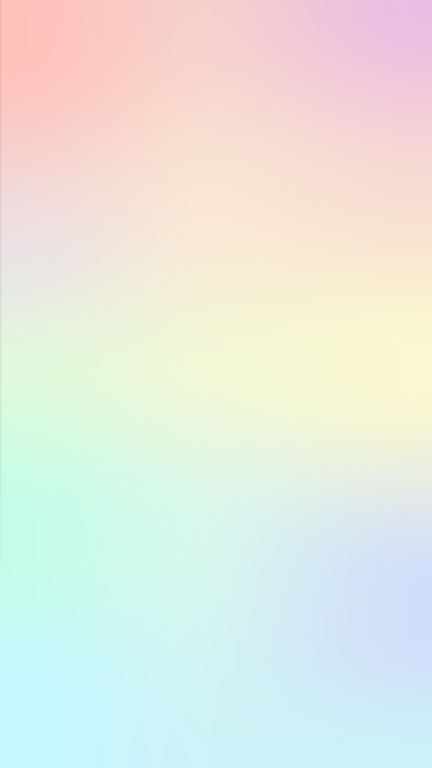
Give the GLSL for this background, as a Shadertoy shader.

```glsl
// Soft pastel backdrop: coral and lilac above, a cream band, mint, cyan and periwinkle below.
// Three vertical colour ramps (left, centre, right) are built from overlapping
// smooth steps, then blended across the width of the canvas.

// Each ramp takes the depth below the top edge, 0 to 1.
vec3 leftRamp(float depth) {
    vec3 color = vec3(1.0, 0.76, 0.73);                                          // coral
    color = mix(color, vec3(0.92, 0.89, 0.90), smoothstep(0.06, 0.36, depth));   // misty lilac
    color = mix(color, vec3(0.88, 0.98, 0.86), smoothstep(0.31, 0.50, depth));   // pale green
    color = mix(color, vec3(0.77, 0.99, 0.91), smoothstep(0.46, 0.68, depth));   // mint
    return mix(color, vec3(0.77, 0.97, 1.0), smoothstep(0.70, 0.92, depth));     // cyan
}

vec3 centreRamp(float depth) {
    vec3 color = vec3(0.96, 0.82, 0.80);                                         // blush
    color = mix(color, vec3(0.98, 0.91, 0.83), smoothstep(0.0, 0.30, depth));    // peach
    color = mix(color, vec3(0.95, 0.97, 0.84), smoothstep(0.26, 0.49, depth));   // cream
    color = mix(color, vec3(0.85, 0.97, 0.93), smoothstep(0.47, 0.70, depth));   // pale aqua
    return mix(color, vec3(0.81, 0.95, 0.97), smoothstep(0.68, 1.0, depth));     // ice blue
}

vec3 rightRamp(float depth) {
    vec3 color = vec3(0.92, 0.74, 0.89);                                         // orchid
    color = mix(color, vec3(0.97, 0.86, 0.82), smoothstep(0.0, 0.27, depth));    // rose peach
    color = mix(color, vec3(0.98, 0.97, 0.82), smoothstep(0.22, 0.47, depth));   // lemon
    color = mix(color, vec3(0.82, 0.87, 0.98), smoothstep(0.50, 0.77, depth));   // periwinkle
    return mix(color, vec3(0.80, 0.95, 0.97), smoothstep(0.82, 1.0, depth));     // ice blue
}

void mainImage(out vec4 fragColor, in vec2 fragCoord) {
    vec2 uv = fragCoord / iResolution.xy;
    float depth = 1.0 - uv.y;

    // Blend the ramps across the width
    vec3 color = mix(leftRamp(depth), centreRamp(depth), smoothstep(0.0, 0.55, uv.x));
    color = mix(color, rightRamp(depth), smoothstep(0.40, 1.0, uv.x));

    // Faint shade along the left edge, fading out toward the bottom
    float edgeShade = (1.0 - smoothstep(0.0, 0.005, uv.x)) * (1.0 - smoothstep(0.5, 0.85, depth));
    color *= 1.0 - 0.08 * edgeShade;

    fragColor = vec4(color, 1.0);
}
```
